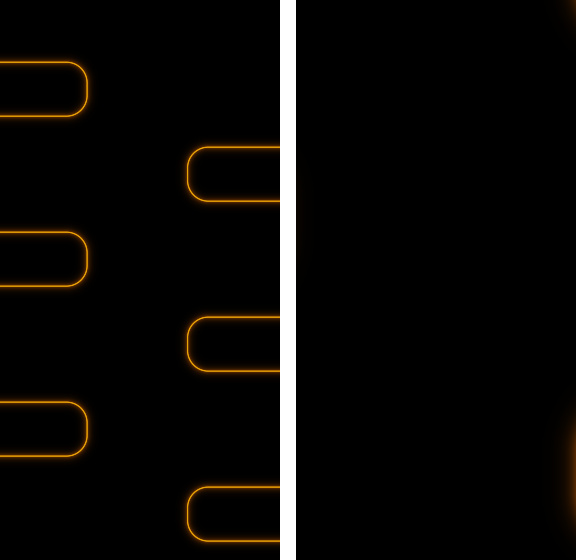
Left, the full canvas; right, a detail of the centre.
Reproduce this background procedurally as a WebGL 1 fragment shader.

```glsl
precision highp float;

uniform vec2 u_resolution;

// Lengths are in canvas widths
const float ROW_COUNT = 6.0;
const float ROW_PITCH = 0.3035;
const float FIRST_ROW_Y = 0.164;
const float LEFT_TAB_END = 0.311;
const float RIGHT_TAB_START = 0.670;
const float HALF_HEIGHT = 0.0964;
const float CORNER_RADIUS = 0.074;
const float HALF_LINE = 0.0023;
const float GLOW_FALLOFF = 0.0092;
const float GLOW_STRENGTH = 0.50;
const float OVERHANG = 0.5;

const vec3 LINE_COLOR = vec3(0.91, 0.64, 0.02);
const vec3 GLOW_COLOR = vec3(1.0, 0.46, 0.005);

float roundedBox(vec2 p, vec2 halfSize, float radius) {
  vec2 q = abs(p) - halfSize + radius;
  return length(max(q, 0.0)) + min(max(q.x, q.y), 0.0) - radius;
}

// Distance to the nearest tab outline; rows alternate right and left
float tabOutline(vec2 p) {
  float row = floor((p.y - FIRST_ROW_Y) / ROW_PITCH + 0.5);
  row = clamp(row, 0.0, ROW_COUNT - 1.0);
  float onLeft = mod(row, 2.0);

  // Each tab runs from its inner end to beyond the canvas side
  float inset = mix(1.0 - p.x, p.x, onLeft);
  float reach = mix(1.0 - RIGHT_TAB_START, LEFT_TAB_END, onLeft);
  vec2 halfSize = vec2(0.5 * (reach + OVERHANG), HALF_HEIGHT);
  vec2 center = vec2(reach - halfSize.x, FIRST_ROW_Y + row * ROW_PITCH);
  return abs(roundedBox(vec2(inset, p.y) - center, halfSize, CORNER_RADIUS));
}

void main() {
  vec2 p = gl_FragCoord.xy / u_resolution.x;
  float pixel = 1.0 / u_resolution.x;
  float d = tabOutline(p);

  // Soft neon halo under a crisp line
  vec3 color = GLOW_COLOR * GLOW_STRENGTH * exp(-d / GLOW_FALLOFF);
  float line = 1.0 - smoothstep(HALF_LINE - 0.5 * pixel, HALF_LINE + 0.5 * pixel, d);
  color = mix(color, LINE_COLOR, line);

  gl_FragColor = vec4(color, 1.0);
}
```
